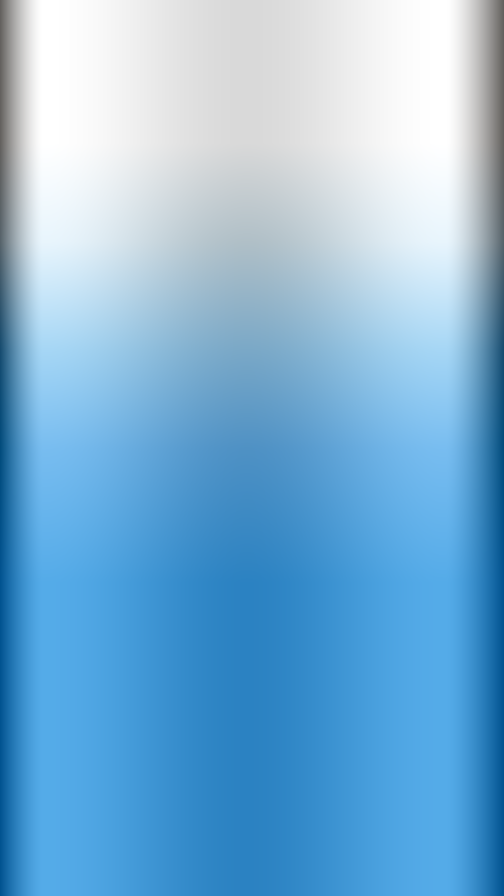
Give the GLSL for this background, as a WebGL 1 fragment shader.

```glsl
precision highp float;

uniform vec2 u_resolution;

// Linear progress from one depth to another, limited to 0..1
float progress(float from, float to, float depth) {
    return clamp((depth - from) / (to - from), 0.0, 1.0);
}

// Vertical ramp through five colours, depth measured from the top
vec3 ramp(float depth, vec3 top, vec3 haze, vec3 middle, vec3 low, vec3 base) {
    vec3 color = mix(top, haze, progress(0.16, 0.27, depth));
    color = mix(color, middle, progress(0.27, 0.39, depth));
    color = mix(color, low, progress(0.39, 0.50, depth));
    return mix(color, base, progress(0.50, 0.65, depth));
}

// Soft vertical band with separate reach to the left and right
float band(float x, float center, float leftReach, float rightReach) {
    float offset = x - center;
    float reach = offset < 0.0 ? leftReach : rightReach;
    return 1.0 - smoothstep(0.0, 1.0, abs(offset) / reach);
}

// Shadow that fades away from a side over the given width
float sideShadow(float distanceToSide, float width) {
    float fade = clamp(1.0 - distanceToSide / width, 0.0, 1.0);
    return pow(fade, 1.5);
}

void main() {
    vec2 uv = gl_FragCoord.xy / u_resolution;
    float depth = 1.0 - uv.y;

    // Bright flanks, shaded centre and dark sides
    vec3 flank = ramp(depth,
        vec3(1.0), vec3(0.91, 0.96, 0.99), vec3(0.65, 0.84, 0.96),
        vec3(0.47, 0.74, 0.94), vec3(0.33, 0.67, 0.91));
    vec3 core = ramp(depth,
        vec3(0.85), vec3(0.69, 0.75, 0.78), vec3(0.48, 0.66, 0.78),
        vec3(0.31, 0.57, 0.77), vec3(0.17, 0.51, 0.76));
    vec3 side = ramp(depth,
        vec3(0.38, 0.37, 0.36), vec3(0.33, 0.38, 0.41), vec3(0.08, 0.29, 0.43),
        vec3(0.0, 0.29, 0.48), vec3(0.0, 0.32, 0.56));

    // Horizontal shading across the column
    vec3 color = mix(flank, core, band(uv.x, 0.49, 0.40, 0.39));
    float shadow = max(sideShadow(uv.x, 0.085), sideShadow(1.0 - uv.x, 0.115));
    color = mix(color, side, shadow);

    gl_FragColor = vec4(color, 1.0);
}
```
